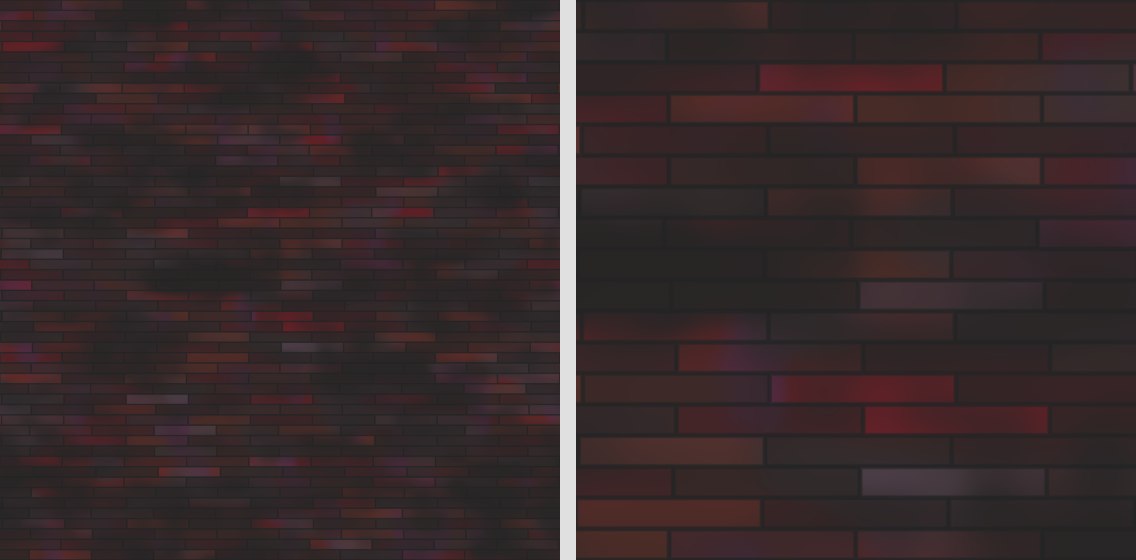
Left, the full canvas; right, a detail of the centre.
Reproduce this texture procedurally as a Shadertoy shader.

```glsl
// Dark wall of long thin bricks in running bond with hairline joints.
// Each brick gets a random tone and hue; soft cellular noise, stretched
// sideways, adds sooty smears and violet or slate stains. Tiles seamlessly.

#define BRICKS vec2(9.0, 54.0)   // bricks across, courses up
#define JOINT_WIDTH 0.0027       // in canvas units
#define JOINT_DEPTH 0.80         // opacity of the joints
#define ROW_JITTER 0.09          // random course shift, in bricks
#define GLOW 0.80                // strength of the brightest bricks
#define SOOT  vec3(0.158, 0.147, 0.147)
#define JOINT vec3(0.137, 0.139, 0.143)
#define CRIMSON vec3(0.41, 0.125, 0.150)
#define RUST    vec3(0.39, 0.190, 0.160)
#define VIOLET  vec3(0.35, 0.180, 0.310)
#define SLATE   vec3(0.28, 0.250, 0.280)

float hash(vec2 p, float seed) {
    vec3 q = fract(vec3(p.xyx + seed * 7.31) * vec3(0.1031, 0.1030, 0.0973));
    q += dot(q, q.yzx + 33.33);
    return fract((q.x + q.y) * q.z);
}

// Soft cellular noise: random values blended around jittered points.
float cellNoise(vec2 uv, vec2 cells, float seed) {
    vec2 p = uv * cells, base = floor(p);
    float sum = 0.0, total = 0.0;
    for (int y = -1; y <= 1; y++)
    for (int x = -1; x <= 1; x++) {
        vec2 cell = base + vec2(x, y);
        vec2 id = mod(cell, cells);
        vec2 site = cell + 0.25 + 0.5 * vec2(hash(id, seed), hash(id, seed + 1.0));
        vec2 d = p - site;
        float weight = exp(-3.2 * dot(d, d));
        sum += weight * hash(id, seed + 2.0);
        total += weight;
    }
    return sum / total;
}

// Brick index in xy, distance to the nearest joint centre in z.
vec3 brickCell(vec2 uv) {
    vec2 p = uv * BRICKS;
    float row = mod(floor(p.y), BRICKS.y);
    p.x += 0.5 * mod(row + 1.0, 2.0) + ROW_JITTER * (hash(vec2(row, 3.0), 1.0) - 0.5);
    vec2 f = fract(p);
    vec2 gap = min(f, 1.0 - f) / BRICKS;
    return vec3(mod(floor(p.x), BRICKS.x), row, min(gap.x, gap.y));
}

vec3 brickColor(vec2 uv, vec2 id) {
    // Base hue, then stains that cross several courses
    vec3 hue = mix(CRIMSON, RUST, smoothstep(0.2, 0.9, hash(id, 11.0)));
    hue = mix(hue, SLATE, 0.75 * smoothstep(0.70, 1.0, hash(id, 12.0)));
    hue = mix(hue, VIOLET, 0.8 * smoothstep(0.50, 0.90, cellNoise(uv, vec2(26.0, 20.0), 21.0)));
    hue = mix(hue, SLATE, 0.7 * smoothstep(0.52, 0.85, cellNoise(uv, vec2(14.0, 22.0), 31.0)));

    // Broad clouds and thin smears fade the hue into soot
    float cloud = 0.45 * cellNoise(uv, vec2(7.0, 22.0), 41.0)
                + 0.30 * cellNoise(uv, vec2(13.0, 40.0), 51.0)
                + 0.25 * cellNoise(uv, vec2(30.0, 34.0), 61.0);
    float tone = hash(id, 13.0);
    float amount = smoothstep(0.20, 0.80, cloud) * (0.24 + GLOW * tone * tone);
    return mix(SOOT, hue, min(amount, 1.0));
}

void mainImage(out vec4 fragColor, in vec2 fragCoord) {
    vec2 uv = fragCoord / iResolution.xy;
    float pixel = 1.0 / min(iResolution.x, iResolution.y);
    vec3 brick = brickCell(uv);
    vec3 color = brickColor(uv, brick.xy);

    // Joints with softened edges
    float halfWidth = 0.5 * JOINT_WIDTH;
    float soft = max(0.6 * pixel, 0.0008);
    float joint = 1.0 - smoothstep(halfWidth - soft, halfWidth + soft, brick.z);
    color = mix(color, JOINT, JOINT_DEPTH * joint);
    fragColor = vec4(color, 1.0);
}
```
